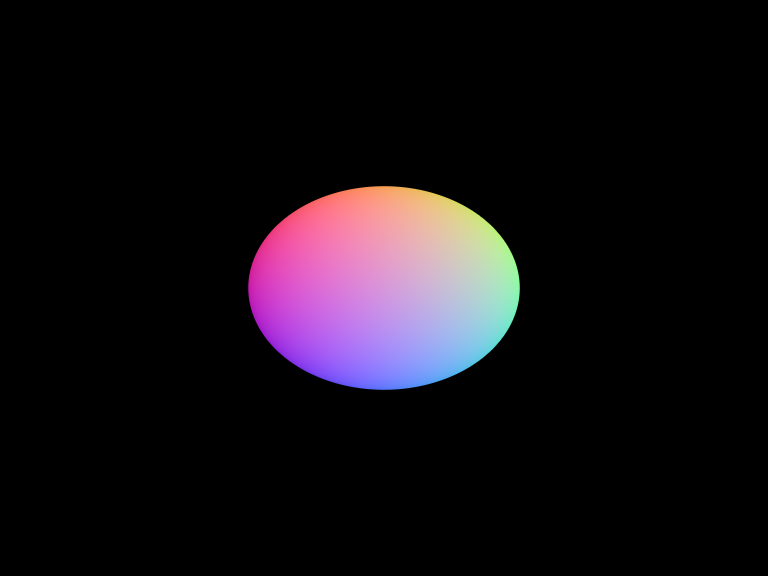
Give the GLSL for this texture map, as a WebGL 1 fragment shader.

```glsl
precision highp float;
// A unit sphere on black, seen in perspective and coloured by its surface normal.
// Each pixel casts a ray, solves the sphere hit exactly and maps the normal,
// turned into world axes by polar and azimuth angles, to red, green and blue.

#define CAMERA_DISTANCE 3.0
#define SPHERE_RADIUS 1.0
#define POLAR_ANGLE 0.785398
#define AZIMUTH 0.261799
#define BACKGROUND vec3(0.0)

uniform vec2 u_resolution;

// View axes as columns: right, up and towards the camera.
mat3 viewAxes(float polar, float azimuth) {
  float sp = sin(polar), cp = cos(polar);
  float sa = sin(azimuth), ca = cos(azimuth);
  vec3 right = vec3(-sa, ca, 0.0);
  vec3 up = vec3(cp * ca, cp * sa, -sp);
  vec3 toCamera = vec3(sp * ca, sp * sa, cp);
  return mat3(right, up, toCamera);
}

// Normal at the nearest hit; rays that miss are clamped to the rim.
vec3 sphereNormal(vec3 origin, vec3 ray) {
  float b = dot(origin, ray);
  float c = dot(origin, origin) - SPHERE_RADIUS * SPHERE_RADIUS;
  float travel = -b - sqrt(max(b * b - c, 0.0));
  return normalize(origin + travel * ray);
}

void main() {
  // The view spans -1 to 1 on both axes, so the sphere stretches with the canvas.
  vec2 screen = 2.0 * gl_FragCoord.xy / u_resolution - 1.0;
  vec3 origin = vec3(0.0, 0.0, CAMERA_DISTANCE);
  vec3 ray = normalize(vec3(screen, -1.0));

  vec3 normal = viewAxes(POLAR_ANGLE, AZIMUTH) * sphereNormal(origin, ray);
  vec3 normalColor = 0.5 + 0.5 * normal;

  // Silhouette radius on screen, smoothed over about one pixel.
  float rim = SPHERE_RADIUS / sqrt(CAMERA_DISTANCE * CAMERA_DISTANCE
                                   - SPHERE_RADIUS * SPHERE_RADIUS);
  float radius = length(screen);
  vec2 outward = screen / max(radius, 0.0001);
  float pixel = length(outward * 2.0 / u_resolution);
  float coverage = clamp(0.5 + (rim - radius) / pixel, 0.0, 1.0);

  gl_FragColor = vec4(mix(BACKGROUND, normalColor, coverage), 1.0);
}
```
